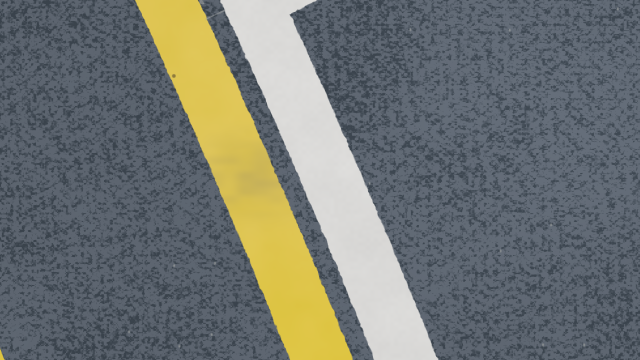
A WebGL 1 fragment shader for this texture:

```glsl
precision highp float;
uniform vec2 u_resolution;

#define SLOPE 0.43
#define BOW 0.032
#define ROUGHNESS 0.006
#define GRAIN 145.0
#define SPECK_GRID 9.0
#define ASPHALT_DARK vec3(0.235, 0.272, 0.310)
#define ASPHALT_LIGHT vec3(0.375, 0.408, 0.452)
#define YELLOW vec3(0.875, 0.775, 0.330)
#define WHITE vec3(0.855, 0.852, 0.845)

float hash(vec2 p) {
  return fract(sin(dot(p, vec2(127.1, 311.7))) * 43758.5453);
}

float noise(vec2 p) {
  vec2 i = floor(p), f = fract(p);
  f = f * f * (3.0 - 2.0 * f);
  return mix(mix(hash(i), hash(i + vec2(1.0, 0.0)), f.x),
             mix(hash(i + vec2(0.0, 1.0)), hash(i + vec2(1.0, 1.0)), f.x), f.y);
}

float fbm(vec2 p) {
  float sum = 0.0, amp = 0.5;
  for (int i = 0; i < 4; i++) {
    sum += amp * noise(p);
    p = p * 2.03 + 17.3;
    amp *= 0.5;
  }
  return sum / 0.9375;
}

// Antialiased coverage of the inside (negative) of a distance
float cover(float d) {
  float aa = 0.9 / u_resolution.y;
  return 1.0 - smoothstep(-aa, aa, d);
}

// Signed distance to a slanted band between two crossings at the top edge
float band(float x, float left, float right) {
  return max(left - x, x - right) * inversesqrt(1.0 + SLOPE * SLOPE);
}

vec3 asphalt(vec2 p) {
  float coarse = noise(p * GRAIN * vec2(0.85, 1.0));
  float fine = noise(p * GRAIN * 1.9 + 41.0);
  float patches = fbm(p * 4.0 + 5.0) - 0.5;
  float grain = 0.62 * coarse + 0.38 * fine + 0.25 * patches;
  vec3 c = mix(ASPHALT_DARK, ASPHALT_LIGHT, smoothstep(0.18, 0.64, grain));
  // Paler toward the upper right, darker at the left
  float pale = exp(-3.0 * dot(p - vec2(1.5, 0.72), p - vec2(1.5, 0.72)));
  c *= 0.965 + 0.085 * pale + 0.05 * patches;
  // Sparse bright chips
  vec2 cell = floor(p * SPECK_GRID);
  vec2 offset = 0.2 + 0.6 * vec2(hash(cell + 3.1), hash(cell + 8.7));
  float chip = length((fract(p * SPECK_GRID) - offset) * vec2(1.0, 0.7)) / SPECK_GRID;
  float present = step(0.87, hash(cell + 1.7));
  return mix(c, vec3(0.64, 0.65, 0.64), 0.65 * present * cover(chip - 0.0025));
}

void main() {
  vec2 p = gl_FragCoord.xy / u_resolution.y;
  float t = 1.0 - p.y;
  float x = p.x - SLOPE * t - BOW * t * p.y;
  float rough = ROUGHNESS * (0.6 * noise(p * 75.0) + 0.4 * noise(p * 160.0) - 0.5);

  vec3 color = asphalt(p);

  // Yellow line with a worn smudge, and its neighbour in the lower left corner
  float yellow = min(band(x, 0.375, 0.551), band(x, -0.8, -0.418));
  float mottling = fbm(p * 9.0) - 0.5;
  vec3 yellowPaint = YELLOW + vec3(0.03, 0.03, 0.08) * mottling;
  yellowPaint.b -= 0.06 * smoothstep(0.5, 1.0, t);
  vec2 worn = (p - vec2(0.70, 0.51)) * vec2(7.0, 11.0);
  float smudge = exp(-dot(worn, worn)) * (0.4 + 1.2 * noise(p * vec2(22.0, 45.0)));
  yellowPaint = mix(yellowPaint, vec3(0.70, 0.63, 0.37), 0.38 * smudge);
  float dirt = cover(length(p - vec2(0.483, 0.789)) - 0.005);
  yellowPaint = mix(yellowPaint, vec3(0.42, 0.36, 0.20), 0.7 * dirt);
  color = mix(color, yellowPaint, cover(yellow + rough));

  // White line with a branch leaving at the top
  float white = band(x, 0.611, 0.787);
  float branchEdge = (0.956 + 0.543 * (p.x - 0.799) - p.y) * 0.879;
  float branch = max(branchEdge, 0.70 - p.x);
  vec3 whitePaint = WHITE + 0.035 * mottling + 0.012 * (noise(p * 90.0) - 0.5);
  color = mix(color, whitePaint, cover(min(white, branch) + rough));

  // Thin cracked seam between the two lines
  float seam = abs(p.y - 0.948 - 0.48 * (p.x - 0.575)) - 0.002;
  seam = max(seam, max(0.572 - p.x, p.x - 0.625));
  float sliver = max(abs(x - 0.557) - 0.006, 0.988 - p.y);
  color = mix(color, vec3(0.62, 0.63, 0.63), 0.65 * cover(min(seam, sliver) + rough));

  gl_FragColor = vec4(color, 1.0);
}
```
